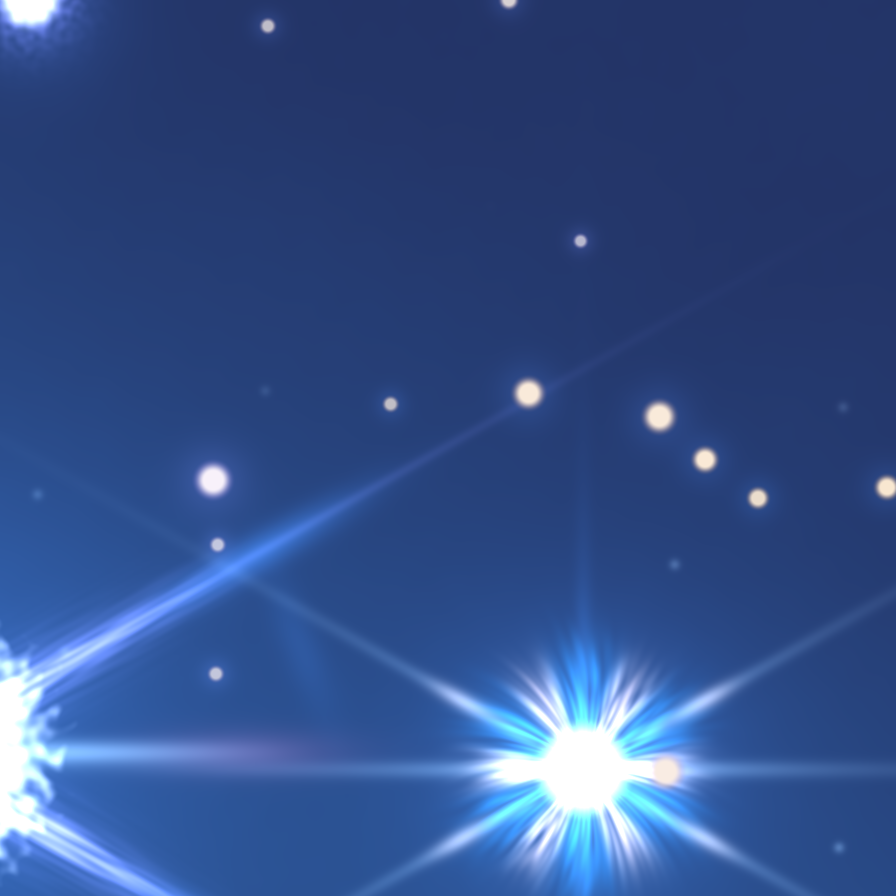
Reproduce this background procedurally as a WebGL 2 fragment shader.

```glsl
#version 300 es
precision highp float;
// Deep blue night sky with two bright diffraction stars and a few small ones.
// A hazy gradient is layered with folded spikes, petals broken up by gradient
// noise, soft star discs and a hashed scatter of faint points.

uniform vec2 u_resolution;
out vec4 outColor;

const vec3 NIGHT = vec3(0.138, 0.205, 0.405);
const vec3 HAZE = vec3(0.165, 0.315, 0.565);
const vec3 WHITE = vec3(1.0, 0.98, 1.0);
const vec3 GOLD = vec3(0.95, 0.74, 0.60);
const vec3 CYAN = vec3(0.08, 0.55, 0.85);
const vec3 VIOLET = vec3(0.60, 0.54, 0.92);
const vec3 AZURE = vec3(0.20, 0.46, 0.80);
const vec3 PALE = vec3(0.62, 0.72, 0.72);

const vec2 MAIN_STAR = vec2(0.651, 0.141);
const vec2 COMPANION = vec2(0.743, 0.139);
const vec2 EDGE_STAR = vec2(-0.104, 0.160);
const vec2 CORNER_STAR = vec2(0.033, 1.003);
const float SPIKE_ANGLE = 0.516;
const float FAINT_CELLS = 6.0;

// Small stars: position, radius, warmth
const vec4 STARS[12] = vec4[12](
  vec4(0.238, 0.464, 0.025, 0.1), vec4(0.590, 0.561, 0.022, 0.8),
  vec4(0.736, 0.535, 0.023, 0.8), vec4(0.787, 0.487, 0.018, 0.9),
  vec4(0.846, 0.444, 0.015, 1.0), vec4(0.990, 0.456, 0.017, 1.0),
  vec4(0.436, 0.549, 0.011, 0.8), vec4(0.299, 0.971, 0.011, 0.6),
  vec4(0.568, 1.000, 0.013, 0.6), vec4(0.648, 0.731, 0.010, 0.3),
  vec4(0.243, 0.392, 0.011, 0.3), vec4(0.241, 0.248, 0.011, 0.4));

vec2 hash2(vec2 p) {
  vec3 q = fract(p.xyx * vec3(0.1031, 0.1030, 0.0973));
  q += dot(q, q.yzx + 33.33);
  return fract((q.xx + q.yz) * q.zy);
}

float gradientAt(vec2 cell, vec2 offset, vec2 f) {
  return dot(hash2(cell + offset) * 2.0 - 1.0, f - offset);
}

float noise(vec2 p) {
  vec2 i = floor(p), f = fract(p);
  vec2 u = f * f * f * (f * (f * 6.0 - 15.0) + 10.0);
  float low = mix(gradientAt(i, vec2(0, 0), f), gradientAt(i, vec2(1, 0), f), u.x);
  float high = mix(gradientAt(i, vec2(0, 1), f), gradientAt(i, vec2(1, 1), f), u.x);
  return mix(low, high, u.y);
}

float bump(float x, float width) {
  return exp(-x * x / (width * width));
}

// Coordinates along and across a ray at the given angle
vec2 alongRay(vec2 d, float angle) {
  vec2 dir = vec2(cos(angle), sin(angle));
  return vec2(dot(d, dir), dir.x * d.y - dir.y * d.x);
}

vec3 background(vec2 p) {
  float haze = smoothstep(0.15, 1.15, 0.80 * (1.0 - p.y) + 0.38 * (1.0 - p.x));
  haze += 0.10 * noise(p * 4.0) + 0.03 * noise(p * 30.0);
  vec3 col = mix(NIGHT, HAZE, haze);
  vec2 wisp = alongRay(p - vec2(0.335, 0.28), -1.2);
  return col + 0.10 * AZURE * bump(wisp.x, 0.08) * bump(wisp.y, 0.022);
}

// Star beyond the left edge: violet fan, long diagonal rays, pale level ray
vec3 edgeStar(vec2 d) {
  float r = length(d);
  vec2 ray = alongRay(vec2(d.x, abs(d.y)), SPIKE_ANGLE);
  float streak = 0.8 + 1.1 * noise(vec2(ray.y * 130.0, r * 13.0 + sign(d.y) * 5.0));
  vec3 col = VIOLET * 0.75 * streak * bump(ray.y, 0.018) * (1.0 - smoothstep(0.15, 0.47, r));
  col += VIOLET * 0.40 * streak * bump(ray.y, 0.045) * bump(r, 0.21);
  col += AZURE * 0.38 * bump(ray.y, 0.020) * bump(r - 0.44, 0.13);
  col += VIOLET * 0.25 * bump(ray.y, 0.006) * exp(-r * 1.5) * smoothstep(1.35, 0.5, r);
  col += PALE * 0.55 * bump(d.y, 0.013) * smoothstep(0.47, 0.14, r);
  col += vec3(0.16, 0.06, 0.08) * bump(d.y, 0.025) * bump(r - 0.38, 0.11);
  col += AZURE * 0.25 * bump(r, 0.28);
  return col + WHITE * 0.95 * smoothstep(0.18, 0.10, r + 0.05 * noise(d * 55.0));
}

// Main star: six warm petals, cyan gaps, spikes folded into one quadrant
vec3 mainStar(vec2 d) {
  float r = length(d);
  vec2 dir = d / max(r, 0.0001);
  float streak = 0.75 + 1.1 * noise(dir * 13.0 + r * 18.0);
  float petal = 0.5 + 0.5 * cos(6.0 * atan(d.y, d.x));
  vec2 q = abs(d);
  vec2 ray = alongRay(q, SPIKE_ANGLE);
  vec3 col = CYAN * 0.85 * streak * (1.0 - petal) * bump(r - 0.07, 0.055);
  col += GOLD * 0.85 * streak * smoothstep(0.35, 0.9, petal) * bump(r - 0.075, 0.042);
  col += PALE * 0.50 * bump(ray.y, 0.008) * exp(-ray.x * 5.0) * smoothstep(0.04, 0.10, r);
  col += GOLD * 0.40 * bump(ray.y, 0.010) * bump(r - 0.155, 0.035);
  col += PALE * 0.65 * bump(q.y, 0.010) * exp(-q.x * 5.5);
  col += AZURE * 0.40 * bump(q.x, 0.010) * exp(-q.y * 8.0);
  col += AZURE * 0.24 * bump(r, 0.17);
  return col + WHITE * (smoothstep(0.060, 0.025, r) + 0.35 * bump(r, 0.06));
}

vec3 cornerStar(vec2 d) {
  float r = length(d);
  float speckle = 0.7 + 1.0 * noise(d * 95.0);
  vec3 col = VIOLET * 0.65 * speckle * bump(r, 0.045) + AZURE * 0.20 * bump(r, 0.085);
  return col + WHITE * 0.8 * smoothstep(0.042, 0.018, r);
}

vec3 addDisc(vec3 col, vec2 d, float radius, float warmth) {
  float r = length(d) / radius;
  vec3 core = mix(vec3(0.97, 0.95, 1.0), vec3(0.98, 0.91, 0.82), warmth);
  vec3 rim = mix(VIOLET, vec3(0.62, 0.48, 0.44), warmth);
  col += mix(VIOLET, AZURE, warmth) * 0.13 * bump(r, 1.5);
  float strength = smoothstep(0.006, 0.018, radius) * 0.45 + 0.55;
  return mix(col, mix(core, rim, smoothstep(0.4, 1.0, r)), strength * smoothstep(1.0, 0.4, r));
}

vec3 faintStars(vec2 p) {
  vec2 cell = floor(p * FAINT_CELLS);
  vec2 pick = hash2(cell + 17.0);
  vec2 spot = (cell + 0.2 + 0.6 * hash2(cell + 41.0)) / FAINT_CELLS;
  return PALE * 0.28 * step(0.75, pick.x) * pick.y * bump(length(p - spot), 0.006);
}

void main() {
  vec2 p = gl_FragCoord.xy / u_resolution;
  vec3 col = background(p) + faintStars(p);
  col += edgeStar(p - EDGE_STAR) + mainStar(p - MAIN_STAR) + cornerStar(p - CORNER_STAR);
  col = addDisc(col, p - COMPANION, 0.025, 0.6);
  for (int i = 0; i < STARS.length(); i++) {
    col = addDisc(col, p - STARS[i].xy, STARS[i].z, STARS[i].w);
  }
  outColor = vec4(clamp(col, 0.0, 1.0), 1.0);
}
```
